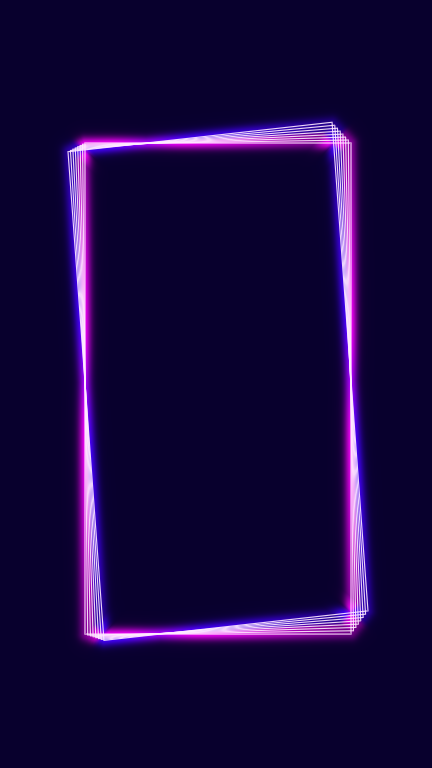
Give the GLSL for this background, as a Shadertoy shader.

```glsl
// Neon frame of fanned line outlines, glowing magenta and blue on deep indigo.

#define LINE_COUNT 8
#define LINE_HALF_WIDTH 0.00075
#define LINE_OPACITY 0.9
#define CORE_RADIUS 0.0082
#define HALO_RADIUS 0.0075
#define FAN_WIDTH 0.031
#define CORNER_GLOW 0.38
#define BACKGROUND vec3(0.03, 0.0, 0.175)
#define MAGENTA vec3(0.96, 0.0, 0.98)
#define BLUE vec3(0.27, 0.0, 1.0)
#define LINE_COLOR vec3(1.0, 0.92, 1.0)

float segmentDistance(vec2 p, vec2 a, vec2 b) {
    vec2 pa = p - a, ba = b - a;
    return length(pa - ba * clamp(dot(pa, ba) / dot(ba, ba), 0.0, 1.0));
}

// Distance to one outline; turn runs from upright (0) to fully tilted (1).
float frameDistance(vec2 p, float turn) {
    vec2 center = mix(vec2(0.0026, -0.0059), vec2(0.0026, 0.0035), turn);
    vec2 across = mix(vec2(0.1732, 0.0), vec2(0.1719, 0.0192), turn);
    vec2 up = mix(vec2(0.0, 0.3197), vec2(-0.0234, 0.3181), turn);
    p -= center;
    float horizontal = min(segmentDistance(p, up - across, up + across),
                           segmentDistance(p, -up - across, across - up));
    float vertical = min(segmentDistance(p, -across - up, up - across),
                         segmentDistance(p, across - up, across + up));
    return min(horizontal, vertical);
}

void mainImage(out vec4 fragColor, in vec2 fragCoord) {
    vec2 p = (fragCoord - 0.5 * iResolution.xy) / iResolution.y;
    float pixel = 1.0 / iResolution.y;

    // Fan of outlines
    float nearest = 1.0, gap = 1.0;
    for (int i = 0; i < LINE_COUNT; i++) {
        float d = frameDistance(p, float(i) / float(LINE_COUNT - 1));
        float coverage = clamp((LINE_HALF_WIDTH - d) / pixel + 0.5, 0.0, 1.0);
        gap *= 1.0 - LINE_OPACITY * coverage;
        nearest = min(nearest, d);
    }

    // Glow: tinted by the closer outer frame, strongest where the fan narrows
    float upright = frameDistance(p, 0.0);
    float tilted = frameDistance(p, 1.0);
    float spread = upright + tilted - 2.0 * nearest;
    float strength = mix(1.0, CORNER_GLOW, smoothstep(0.003, FAN_WIDTH, spread));
    vec3 tint = mix(BLUE, MAGENTA, smoothstep(-0.007, 0.006, tilted - upright));
    float core = nearest / CORE_RADIUS;
    float glow = strength * mix(exp(-nearest / HALO_RADIUS), exp(-core * core), 0.75);

    vec3 color = mix(BACKGROUND, tint, glow);
    color = mix(color, LINE_COLOR, 1.0 - gap);
    fragColor = vec4(color, 1.0);
}
```
